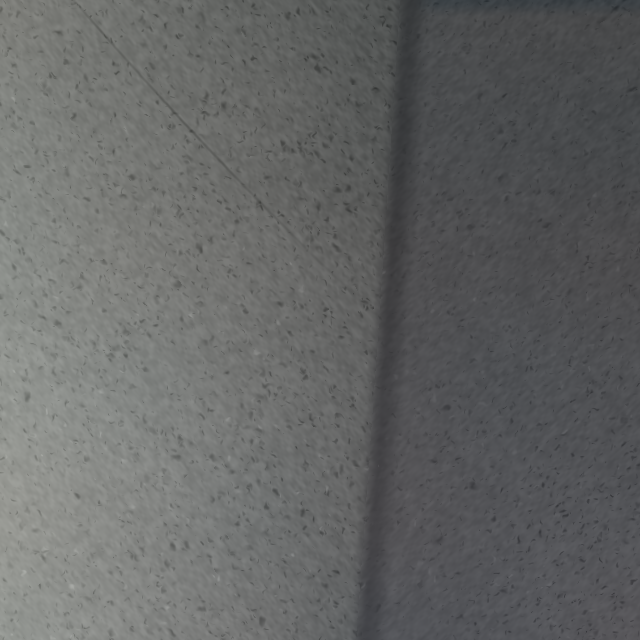
A Shadertoy shader for this texture:

```glsl
// Speckled matte panel meeting a shaded panel at a soft, dark, leaning seam
#define SEAM_TOP 0.625
#define SEAM_BOTTOM 0.556
#define BAND_WIDTH 0.043
#define BAND_DEPTH 0.068
#define GRAIN_AMOUNT 0.085
#define SPECK_DARKNESS 0.135
#define SPECK_LIGHTNESS 0.085
#define SCRATCH_DEPTH 0.075
#define WARP_AMOUNT 0.0065

float hash(vec2 p) {
    vec3 q = fract(vec3(p.xyx) * 0.1031);
    q += dot(q, q.yzx + 33.33);
    return fract((q.x + q.y) * q.z);
}

float valueNoise(vec2 p) {
    vec2 i = floor(p), f = fract(p);
    f = f * f * (3.0 - 2.0 * f);
    return mix(mix(hash(i), hash(i + vec2(1, 0)), f.x),
               mix(hash(i + vec2(0, 1)), hash(i + vec2(1, 1)), f.x), f.y);
}

vec2 rotate(vec2 p, float a) {
    float c = cos(a), s = sin(a);
    return vec2(c * p.x + s * p.y, c * p.y - s * p.x);
}

// Small displacement that roughens fleck outlines
vec2 warp(vec2 uv) {
    vec2 p = uv * 150.0;
    return uv + WARP_AMOUNT * (vec2(valueNoise(p), valueNoise(p + 47.0)) - 0.5);
}

// Soft tilted flecks, at most one per cell
float flecks(vec2 uv, float cells, float density, float tilt, float seed) {
    vec2 p = uv * cells, cell = floor(p);
    float cover = 0.0;
    for (int y = -1; y <= 1; y++)
    for (int x = -1; x <= 1; x++) {
        vec2 id = cell + vec2(x, y), key = id + seed;
        vec2 centre = id + vec2(hash(key + 17.3), hash(key + 41.7));
        float angle = tilt + 1.6 * (hash(key + 73.1) - 0.5);
        float size = mix(0.25, 0.58, hash(key + 91.9));
        vec2 d = rotate(p - centre, angle) / (size * vec2(1.0, 0.55));
        float present = step(hash(key + 5.5), density);
        float strength = mix(0.2, 1.0, hash(key + 59.2));
        cover = max(cover, present * strength * (1.0 - smoothstep(0.0, 1.2, length(d))));
    }
    return cover;
}

// Fine streaked grain, centred on zero
float grain(vec2 uv, float tilt) {
    vec2 p = rotate(uv, tilt);
    return 0.55 * valueNoise(p * vec2(85.0, 165.0))
         + 0.45 * valueNoise(p * vec2(150.0, 270.0) + 31.0) - 0.5;
}

// Shallow curved line that fades toward the seam
float scratch(vec2 uv) {
    float drop = 1.0 - uv.y, x = uv.x - 0.115;
    float curve = 1.06 * x + 0.22 * x * (0.52 - uv.x);
    float dist = abs(drop - curve) * 0.69;
    float fade = smoothstep(0.08, 0.16, uv.x) * (1.0 - smoothstep(0.30, 0.64, uv.x));
    fade *= mix(0.65, 1.15, valueNoise(vec2(uv.x * 45.0, 3.0)));
    return fade * (1.0 - smoothstep(0.0, 0.0036, dist));
}

vec3 lightPanel(vec2 uv, float seam) {
    float t = clamp(uv.x / seam, 0.0, 1.0);
    float lower = mix(0.585, 0.378, pow(t, 1.25));
    float upper = mix(0.490, 0.318, t);
    float level = mix(lower, upper, smoothstep(0.25, 1.1, uv.y));
    vec3 tint = mix(vec3(0.995, 1.01, 0.975), vec3(0.985, 1.0, 1.01), t * (1.0 - 0.6 * uv.y));
    return level * tint;
}

vec3 darkPanel(vec2 uv) {
    float level = mix(0.338, 0.297, smoothstep(0.0, 0.85, uv.y));
    level -= 0.012 * smoothstep(0.8, 1.0, uv.x) * uv.y;
    return level * mix(vec3(0.99, 0.99, 1.035), vec3(0.985, 1.0, 1.015), uv.y);
}

void mainImage(out vec4 fragColor, in vec2 fragCoord) {
    vec2 uv = fragCoord / iResolution.xy;
    float seam = mix(SEAM_BOTTOM, SEAM_TOP, uv.y) + 0.007 * uv.y * (1.0 - uv.y);
    float side = uv.x - seam;
    float right = smoothstep(-0.016, 0.016, side);

    // Panels and the shadow along their seam
    vec3 color = mix(lightPanel(uv, seam), darkPanel(uv), right);
    float band = smoothstep(-0.014, 0.016, side)
               * (1.0 - smoothstep(BAND_WIDTH * 0.35, BAND_WIDTH * 1.25, side));
    color -= BAND_DEPTH * band;

    // Cool shadow on the upper right border
    float border = smoothstep(0.970, 1.0, uv.y) * smoothstep(0.01, 0.07, side);
    color = mix(color, vec3(0.205, 0.235, 0.255), 0.75 * border);

    // Broad mottling and grain
    float tilt = mix(-0.9, 0.75, step(0.0, side));
    float mottle = valueNoise(uv * 26.0 + 5.0);
    color += 0.012 * (valueNoise(uv * 7.0) - 0.5) + 0.012 * (mottle - 0.5);
    color += vec3(0.012, 0.0, -0.004) * (valueNoise(uv * 5.0 + 9.0) - 0.5);
    color += GRAIN_AMOUNT * mix(1.0, 0.7, right) * (1.0 - 0.4 * band) * grain(uv, tilt);

    // Flecks gather in clusters and grow denser toward the lower right
    vec2 rough = warp(uv);
    float lowRight = right * smoothstep(0.75, 0.15, uv.y) * smoothstep(0.55, 0.95, uv.x);
    float cluster = mix(0.5, 1.5, mottle);
    float coarse = flecks(rough, 58.0, cluster * mix(0.27, 0.07, right), tilt, 3.0);
    float fine = flecks(rough, 100.0, cluster * (mix(0.28, 0.24, right) + 0.24 * lowRight), tilt, 57.0);
    float pale = flecks(rough, 75.0, 0.06 * smoothstep(0.95, 0.2, uv.y), tilt, 129.0);
    float contrast = mix(1.0, 0.55 + 0.4 * lowRight, right) * (1.0 - 0.6 * band);
    color -= SPECK_DARKNESS * contrast * max(coarse, 0.85 * fine);
    color += SPECK_LIGHTNESS * pale * mix(1.0, 0.6, right);

    color -= SCRATCH_DEPTH * scratch(uv);
    fragColor = vec4(clamp(color, 0.0, 1.0), 1.0);
}
```
